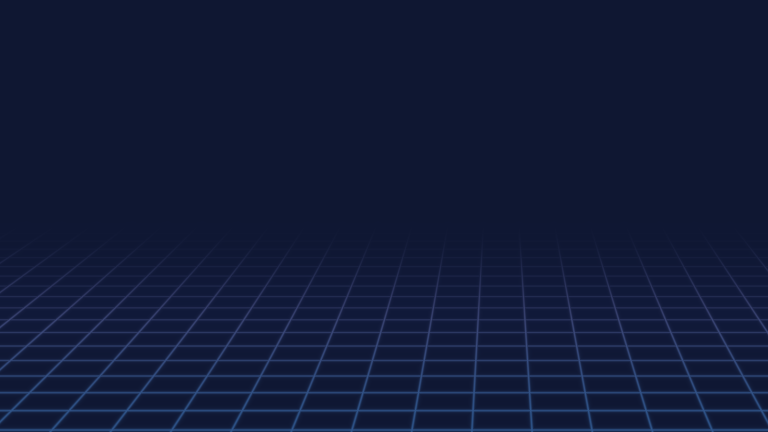
A WebGL 2 fragment shader for this background:

```glsl
#version 300 es
precision highp float;
// Dark navy backdrop with a glowing blue perspective grid fading into the distance.

uniform vec2 u_resolution;
out vec4 fragColor;

// Lengths are in canvas heights, measured from the lower left.
const vec2 VANISHING_POINT = vec2(1.1574, 1.169);
const float COLUMN_SPACING = 0.1193;
const float COLUMN_SHIFT = 0.467;
const float ROW_SPACING = 0.03443;
const float FIRST_ROW_DEPTH = 0.8588;
const float CORE_WIDTH = 0.0030;
const float GLOW_WIDTH = 0.0085;
const float GLOW_STRENGTH = 0.17;
const float FADE_START = 0.22;
const float FADE_END = 0.49;

const vec3 NAVY = vec3(0.059, 0.090, 0.198);
const vec3 HAZE = vec3(0.064, 0.100, 0.230);
const vec3 NEAR_LINE = vec3(0.180, 0.330, 0.540);
const vec3 FAR_LINE = vec3(0.235, 0.265, 0.450);

// Distance to the nearest whole number.
float gridDistance(float coordinate) {
    return abs(fract(coordinate + 0.5) - 0.5);
}

// Soft bright core surrounded by a faint wider glow.
float glowLine(float dist, float scale) {
    float core = max(CORE_WIDTH * scale, 0.7 / u_resolution.y);
    float glow = GLOW_WIDTH * scale;
    return exp(-dist * dist / (core * core))
         + GLOW_STRENGTH * exp(-dist * dist / (glow * glow));
}

void main() {
    vec2 p = gl_FragCoord.xy / u_resolution.y;
    float drop = max(VANISHING_POINT.y - p.y, 0.05);
    float side = p.x - VANISHING_POINT.x;

    // Floor coordinates from the perspective divide
    float column = side / (drop * COLUMN_SPACING) + COLUMN_SHIFT;
    float row = (1.0 / drop - FIRST_ROW_DEPTH) / ROW_SPACING;

    // Cell distances converted back to distances on the canvas
    float slope = side / drop;
    float columnDist = gridDistance(column) * COLUMN_SPACING * drop
                     / sqrt(1.0 + slope * slope);
    float rowDist = gridDistance(row) * ROW_SPACING * drop * drop;

    float nearness = drop / VANISHING_POINT.y;
    float columns = glowLine(columnDist, nearness);
    float rows = glowLine(rowDist, nearness * nearness);

    // Rows dim with distance a little faster than columns
    float fade = 1.0 - smoothstep(FADE_START, FADE_END, p.y);
    float rowFade = fade * mix(0.75, 0.45, smoothstep(0.0, 0.4, p.y));
    float light = max(columns * fade * 0.8, rows * rowFade);
    light = min(light + 0.15 * min(columns, rows) * fade, 1.0);

    // Backdrop, distant haze and lines
    float haze = smoothstep(0.08, 0.34, p.y) * fade;
    vec3 color = mix(NAVY, HAZE, haze);
    vec3 lineColor = mix(NEAR_LINE, FAR_LINE, smoothstep(0.0, 0.32, p.y));
    color = mix(color, lineColor, light);

    fragColor = vec4(color, 1.0);
}
```
